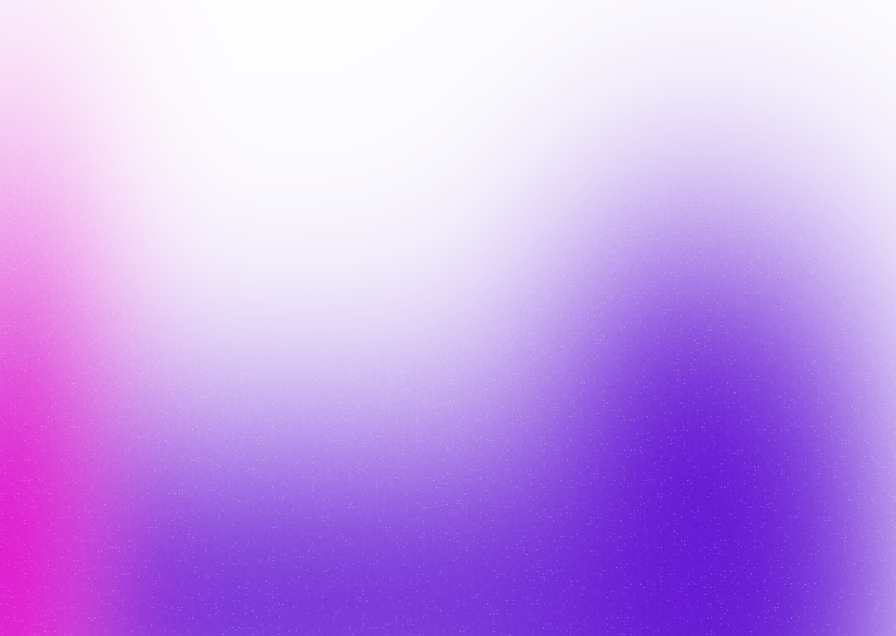
Give the GLSL for this background, as a WebGL 1 fragment shader.

```glsl
precision highp float;
// Soft magenta and violet glows rising over a white field, dusted with pale specks.

uniform vec2 u_resolution;

#define PAPER vec3(0.992, 0.991, 0.996)
#define VIOLET vec3(0.405, 0.105, 0.835)
#define MAGENTA vec3(0.875, 0.135, 0.82)
#define PLUME_CENTER vec2(0.78, 0.15)
#define PLUME_HEIGHT 0.497
#define BAND_STRENGTH 0.85
#define SPECK_ROWS 190.0
#define SPECK_DENSITY 0.16
#define SPECK_GAIN 0.26
#define GRAIN_ROWS 364.0
#define GRAIN_GAIN 0.022

float hash(vec2 p) {
  return fract(sin(dot(p, vec2(127.1, 311.7))) * 43758.5453);
}

// Bell curve: 1 at the centre, 1/e at the given width
float bell(float offset, float width) {
  float t = offset / width;
  return exp(-t * t);
}

// Tall violet glow, a little steeper on its left side
float plume(vec2 uv) {
  vec2 d = uv - PLUME_CENTER;
  float width = mix(0.185, 0.214, smoothstep(-0.1, 0.1, d.x));
  float rise = exp(-pow(abs(d.y) / PLUME_HEIGHT, 2.4));
  return 0.97 * rise * bell(d.x, width);
}

// Low violet band along the floor, fading toward both sides
float floorBand(vec2 uv) {
  float sides = smoothstep(-0.15, 0.2, uv.x) * (1.0 - smoothstep(0.75, 1.15, uv.x));
  return BAND_STRENGTH * sides * bell(uv.y - 0.03, 0.355);
}

// Magenta glow hugging the left edge
float sideGlow(vec2 uv) {
  return bell(uv.x, 0.134) * bell(uv.y - 0.1, 0.566);
}

// Jittered, randomly turned short flecks, one per chosen cell
float specks(vec2 p) {
  vec2 grid = p * SPECK_ROWS;
  vec2 cell = floor(grid);
  float chosen = step(hash(cell), SPECK_DENSITY);
  vec2 jitter = vec2(hash(cell + 17.3), hash(cell + 41.9)) - 0.5;
  vec2 d = fract(grid) - 0.5 - 0.35 * jitter;
  float angle = 6.2832 * hash(cell + 73.1);
  vec2 along = vec2(cos(angle), sin(angle));
  float dist = length(d - along * clamp(dot(d, along), -0.12, 0.12));
  float soft = 0.5 * SPECK_ROWS / u_resolution.y;
  float fleck = 1.0 - smoothstep(0.14 - soft, 0.14 + soft, dist);
  return chosen * fleck * mix(0.3, 1.0, hash(cell + 5.7));
}

void main() {
  vec2 uv = gl_FragCoord.xy / u_resolution;
  vec2 p = gl_FragCoord.xy / u_resolution.y;

  // Blend the glows over the paper
  float violet = 1.0 - (1.0 - plume(uv)) * (1.0 - floorBand(uv));
  float magenta = sideGlow(uv);
  vec3 color = mix(PAPER, VIOLET, violet);
  color = mix(color, MAGENTA, magenta);

  // Texture shows only where there is colour
  float ink = 1.0 - (1.0 - violet) * (1.0 - magenta);
  float visible = smoothstep(0.02, 0.4, ink);
  color = mix(color, vec3(1.0), SPECK_GAIN * visible * specks(p));
  color += GRAIN_GAIN * visible * (hash(floor(p * GRAIN_ROWS)) - 0.5);

  gl_FragColor = vec4(clamp(color, 0.0, 1.0), 1.0);
}
```
